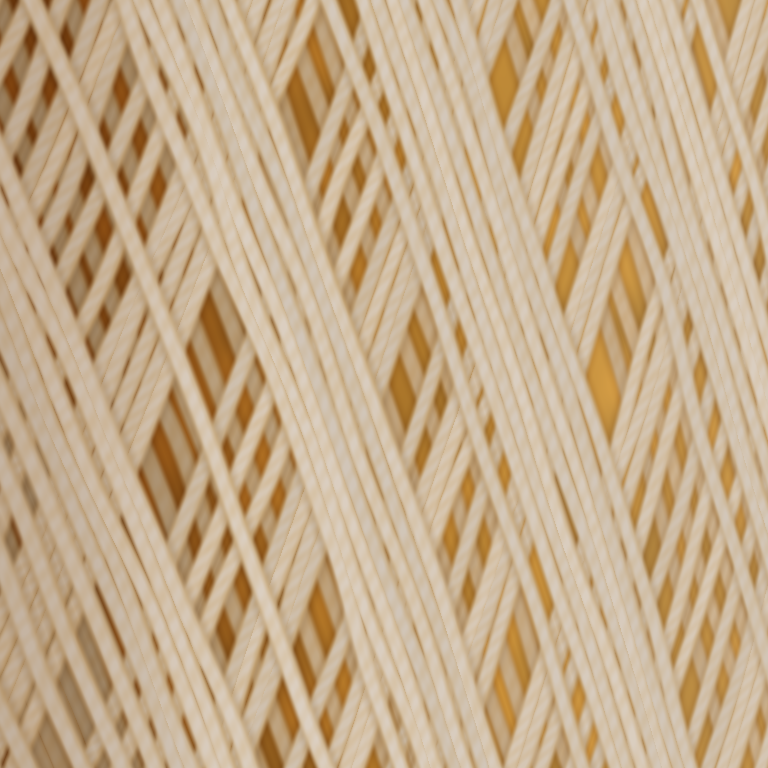
Reproduce this texture procedurally as a Shadertoy shader.

```glsl
// Cream cotton yarn wound in crossing diagonal bundles with soft ochre slivers between strands.

const vec3 CREAM      = vec3(0.848, 0.800, 0.745);
const vec3 WARM_CREAM = vec3(0.828, 0.740, 0.610);
const vec3 CREASE     = vec3(0.775, 0.650, 0.460);
const vec3 BURIED     = vec3(0.930, 0.850, 0.720);
const vec3 CROSSING   = vec3(0.985, 0.970, 0.945);
const vec3 PIT_LEFT   = vec3(0.540, 0.300, 0.070);
const vec3 PIT_RIGHT  = vec3(0.770, 0.550, 0.200);

const float PITCH         = 0.0255; // spacing of neighbouring strands
const float LEAN          = 0.43;   // sideways travel per unit of height
const float BULGE         = 0.25;   // curvature of the wound surface
const float BUNDLE_PERIOD = 0.38;
const float BUNDLE_START  = 0.585;
const float BUNDLE_SHARE  = 0.40;
const float WANDER        = 0.80;   // sideways drift, in strand pitches
const float PLY_TURNS     = 38.0;   // twists per unit of height
const float SOFT_INNER    = 0.64;   // strand edge fades between these
const float SOFT_OUTER    = 1.42;

float hash(float n) {
    return fract(sin(n * 127.1 + 11.7) * 43758.545);
}

float hash2(vec2 p) {
    return fract(sin(dot(p, vec2(127.1, 311.7))) * 43758.545);
}

float noise(vec2 p) {
    vec2 i = floor(p);
    vec2 f = fract(p);
    f = f * f * (3.0 - 2.0 * f);
    return mix(mix(hash2(i), hash2(i + vec2(1.0, 0.0)), f.x),
               mix(hash2(i + vec2(0.0, 1.0)), hash2(i + vec2(1.0, 1.0)), f.x), f.y);
}

// Is this strand wound here? Even strands of open layers are likelier, so gaps stay narrow.
bool strandPresent(float id, float seed, float density, bool bundled) {
    float band = fract((id * PITCH - BUNDLE_START) / BUNDLE_PERIOD);
    if (bundled) return band < BUNDLE_SHARE || hash(id + seed) < density;
    float chance = mod(id, 2.0) < 0.5 ? density + 0.32 : density - 0.32;
    return hash(id + seed) < chance;
}

// Colour of one round, twisted strand; t runs from -1 to 1 across it.
vec3 strandColor(float t, float height, float id, float seed) {
    float wobble = 0.9 * noise(vec2(id * 5.0 + seed, height * 14.0));
    float phase = height * PLY_TURNS - t * 0.5 + hash(id + seed + 5.0) + wobble;
    float ply = 0.5 + 0.5 * sin(6.2832 * phase);
    float fuzz = noise(vec2(id * 3.0 + t * 1.2, height * 45.0));
    vec3 yarn = mix(WARM_CREAM, CREAM, clamp(0.36 + 0.45 * ply + 0.5 * (fuzz - 0.3), 0.0, 1.0));
    yarn *= 0.965 + 0.05 * hash(id + seed + 9.0);
    float depth = 0.45 + 0.55 * noise(vec2(id * 1.7 + seed, height * 6.0));
    return mix(yarn, CREASE, depth * smoothstep(0.3, 1.15, abs(t + 0.1)));
}

// Lays one family of parallel strands over the colour below.
vec3 windLayer(vec3 below, vec2 p, float lean, float seed, float density,
               bool bundled, vec3 tint) {
    float across = (p.x + BULGE * p.x * p.x + lean * p.y) / PITCH;
    float cell = floor(across);
    float nearest = 4.0;
    float nearT = 0.0;
    float nearId = cell;
    for (int j = -2; j <= 2; j++) {
        float id = cell + float(j);
        if (!strandPresent(id, seed, density, bundled)) continue;
        float drift = noise(vec2(id * 7.3 + seed, p.y * 5.0 + id * 0.37)) - 0.5;
        float t = (across - id - 0.5 - WANDER * drift) / 0.54;
        if (abs(t) < nearest) {
            nearest = abs(t);
            nearT = t;
            nearId = id;
        }
    }
    float shadow = 0.13 * (1.0 - smoothstep(0.8, 2.2, nearest));
    vec3 shaded = below * (1.0 - shadow * vec3(0.7, 1.0, 1.5));
    float cover = 1.0 - smoothstep(SOFT_INNER, SOFT_OUTER, nearest);
    return mix(shaded, strandColor(nearT, p.y, nearId, seed) * tint, cover);
}

void mainImage(out vec4 fragColor, in vec2 fragCoord) {
    vec2 p = fragCoord / iResolution.xy;

    // Ochre depth, browner on the left
    vec3 color = mix(PIT_LEFT, PIT_RIGHT, smoothstep(0.0, 0.75, p.x));
    color *= 0.85 + 0.25 * noise(p * vec2(26.0, 14.0));

    // Buried strands, crossing strands, then the front bundles
    vec3 buried = BURIED * mix(0.86, 1.0, smoothstep(0.0, 0.6, p.x));
    color = windLayer(color, p, LEAN, 21.0, 0.48, false, buried);
    color = windLayer(color, p, -LEAN, 63.0, 0.63, false, CROSSING);
    color = windLayer(color, p, LEAN, 0.0, 0.22, true, vec3(1.0));

    // Side light: dim shade on the left, pale haze on the right
    color *= mix(vec3(0.92, 0.89, 0.86), vec3(1.0), smoothstep(0.0, 0.35, p.x));
    color = mix(color, CREAM * 0.98, 0.15 * smoothstep(0.45, 1.0, p.x));

    fragColor = vec4(color, 1.0);
}
```
